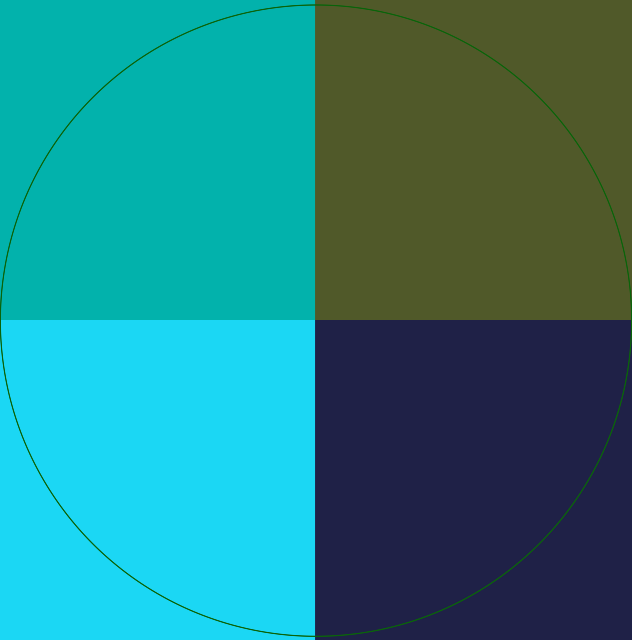
Write a Shadertoy shader that draws this background.

```glsl
// Four flat colour quadrants crossed by one thin dark green circle.

void mainImage(out vec4 fragColor, in vec2 fragCoord)
{
    float pixel = 1.0 / iResolution.y;
    vec2 uv = fragCoord / iResolution.xy;

    // Quadrants, with edges softened over one pixel
    vec2 split = clamp((uv - vec2(0.4985, 0.5)) * iResolution.xy + 0.5, 0.0, 1.0);
    vec3 lower = mix(vec3(0.106, 0.845, 0.955), vec3(0.120, 0.130, 0.280), split.x);
    vec3 upper = mix(vec3(0.008, 0.698, 0.675), vec3(0.314, 0.349, 0.160), split.x);
    vec3 color = mix(lower, upper, split.y);

    // Hairline circle, almost touching the left and right sides
    vec2 center = vec2(0.5 * iResolution.x / iResolution.y, 0.499);
    float ringDistance = abs(length(fragCoord * pixel - center) - 0.4932);
    float line = 1.0 - smoothstep(0.0, 1.0, (ringDistance - 0.001) / pixel + 0.5);
    color = mix(color, vec3(0.04, 0.39, 0.04), line);

    fragColor = vec4(color, 1.0);
}
```
